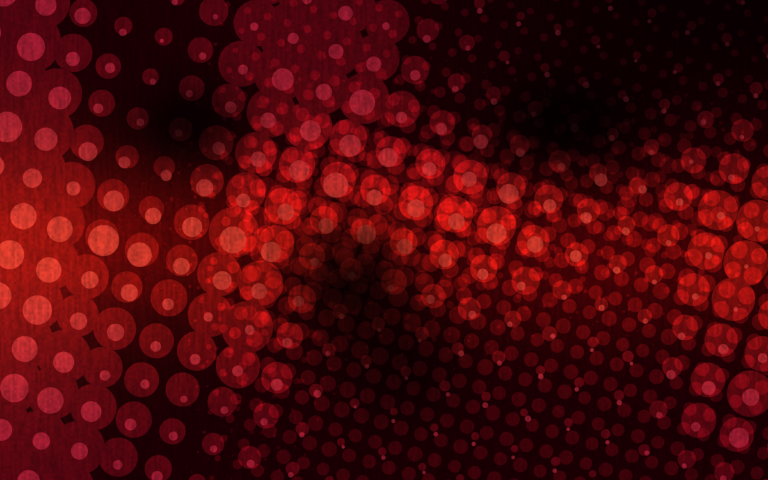
Reproduce this background procedurally as a Shadertoy shader.

```glsl
// Grungy red halftone: tilted grids of translucent discs over a dark ground.
// Each grid reads its disc radius from soft blobs at the disc centre, so discs
// merge into solid areas or shrink to specks; glow, shade and grain finish it.

const vec2 GRID_U = vec2(0.955, -0.296);
const vec2 GRID_V = vec2(0.296, 0.955);
const int COARSE = 0, HIGHLIGHT = 1, FINE = 2, SCATTER = 3;

float hash(vec2 p) {
    vec3 q = fract(p.xyx * 0.1031);
    q += dot(q, q.yzx + 33.33);
    return fract((q.x + q.y) * q.z);
}

float noise(vec2 p) {
    vec2 i = floor(p), f = fract(p);
    f = f * f * (3.0 - 2.0 * f);
    return mix(mix(hash(i), hash(i + vec2(1, 0)), f.x),
               mix(hash(i + vec2(0, 1)), hash(i + vec2(1, 1)), f.x), f.y);
}

// Soft elliptical falloff, 1 at the centre
float blob(vec2 p, vec2 centre, vec2 size) {
    vec2 q = (p - centre) / size;
    return exp(-dot(q, q));
}

// Disc radius as a share of the grid spacing
float radiusAt(int layer, vec2 c) {
    float leftWidth = 0.27 - 0.09 * c.y;
    float left = exp(-c.x * c.x / (leftWidth * leftWidth));
    if (layer == COARSE)
        return 0.10 + 0.70 * left
            + 0.24 * blob(c, vec2(0.40, 0.38), vec2(0.18, 0.35))
            + 0.72 * blob(c, vec2(0.66, 0.90), vec2(0.21, 0.24))
            + 0.36 * blob(c, vec2(0.53, 0.38), vec2(0.10, 0.28))
            + 0.34 * blob(c, vec2(0.98, 0.53), vec2(0.30, 0.20))
            + 0.50 * blob(c, vec2(1.54, 0.48), vec2(0.14, 0.24))
            + 0.38 * blob(c, vec2(1.52, 0.14), vec2(0.13, 0.13));
    if (layer == HIGHLIGHT)
        return 0.06 + 0.25 * left
            + 0.24 * blob(c, vec2(0.36, 0.48), vec2(0.20, 0.12))
            + 0.23 * blob(c, vec2(0.67, 0.80), vec2(0.18, 0.18))
            + 0.18 * blob(c, vec2(0.92, 0.57), vec2(0.38, 0.15))
            + 0.26 * blob(c, vec2(1.54, 0.16), vec2(0.12, 0.10))
            + 0.08 * blob(c, vec2(0.50, 0.20), vec2(0.14, 0.18));
    if (layer == FINE)
        return 0.33 * smoothstep(0.36, 0.56, c.x)
            * (1.0 - 0.45 * smoothstep(0.65, 0.9, c.y))
            + 0.16 * blob(c, vec2(0.75, 0.50), vec2(0.30, 0.30))
            + 0.10 * blob(c, vec2(1.50, 0.45), vec2(0.20, 0.20));
    return 0.50 * blob(c, vec2(0.84, 0.57), vec2(0.32, 0.20))
        + 0.28 * blob(c, vec2(1.40, 0.58), vec2(0.22, 0.17))
        + 0.24 * blob(c, vec2(0.56, 0.40), vec2(0.11, 0.30));
}

// Union of the discs of one tilted grid
float halftone(vec2 p, int layer, float spacing, vec2 origin, float jitter, float variation) {
    vec2 local = p - origin;
    vec2 cell = floor(vec2(dot(local, GRID_U), dot(local, GRID_V)) / spacing + 0.5);
    float edge = -1.0;
    for (int y = -1; y <= 1; y++)
    for (int x = -1; x <= 1; x++) {
        vec2 id = cell + vec2(x, y);
        vec2 key = id + 71.0 + 13.0 * float(layer);
        vec2 g = id + jitter * (vec2(hash(key + 5.0), hash(key + 19.0)) - 0.5);
        vec2 centre = origin + spacing * (GRID_U * g.x + GRID_V * g.y);
        float size = 1.0 + variation * (hash(key) - 0.6);
        edge = max(edge, spacing * radiusAt(layer, centre) * size - distance(p, centre));
    }
    float pixel = 0.8 / iResolution.y;
    return smoothstep(-pixel, pixel, edge);
}

// Dark smudges that sink ground and discs alike
float shade(vec2 p) {
    float dark = 0.75 * blob(p, vec2(0.73, 0.42), vec2(0.14, 0.12))
        + 0.75 * blob(p, vec2(1.18, 0.74), vec2(0.16, 0.10))
        + 0.75 * blob(p, vec2(0.39, 0.74), vec2(0.12, 0.09))
        + 0.50 * blob(p, vec2(0.84, 0.24), vec2(0.14, 0.12))
        + 0.65 * blob(p, vec2(1.50, 1.00), vec2(0.50, 0.25));
    return 1.0 - min(dark, 0.85);
}

void mainImage(out vec4 fragColor, in vec2 fragCoord) {
    vec2 p = fragCoord / iResolution.y;

    // Scarlet across the middle, crimson above and below
    float band = exp(-pow((p.y - 0.48) / 0.23, 2.0));
    vec3 discColor = mix(vec3(0.37, 0.02, 0.07), vec3(0.58, 0.07, 0.05), band);
    vec3 lightColor = mix(vec3(0.66, 0.12, 0.22), vec3(0.84, 0.27, 0.20), band);

    // Dark ground with a warm glow
    vec3 color = vec3(0.10, 0.0, 0.01);
    color += vec3(0.26, 0.02, 0.01) * blob(p, vec2(0.20, 0.50), vec2(0.40, 0.17));
    color += vec3(0.17, 0.01, 0.01) * blob(p, vec2(1.25, 0.46), vec2(0.45, 0.16));

    // Disc layers, from large to bright
    float coarse = halftone(p, COARSE, 0.0867, vec2(0.046, 0.560), 0.12, 0.25);
    float fine = halftone(p, FINE, 0.0433, vec2(0.060, 0.530), 0.0, 0.15);
    float scatterA = halftone(p, SCATTER, 0.061, vec2(0.020, 0.510), 0.45, 0.6);
    float scatterB = halftone(p, SCATTER, 0.047, vec2(0.310, 0.170), 0.70, 0.8);
    float highlight = halftone(p, HIGHLIGHT, 0.0867, vec2(0.046, 0.548), 0.10, 0.6);
    color = mix(color, discColor, 0.75 * coarse);
    color += discColor * (0.34 * fine + 0.24 * scatterA + 0.24 * scatterB);
    color = mix(color, lightColor, 0.70 * highlight);
    color += vec3(0.12, 0.03, 0.02) * blob(p, vec2(0.0, 0.40), vec2(0.22, 0.28));
    color *= shade(p);

    // Vertical scratches and fine grain
    float scratches = noise(p * vec2(210.0, 28.0));
    float grain = noise(p * 190.0);
    color *= 0.80 + 0.22 * scratches + 0.18 * grain;
    fragColor = vec4(clamp(color, 0.0, 1.0), 1.0);
}
```
